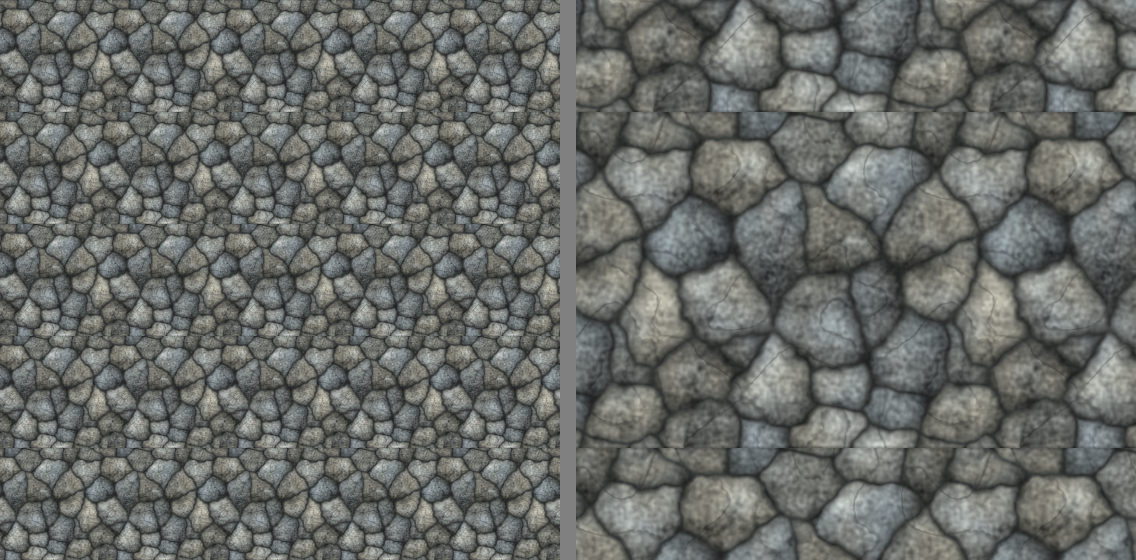
Left: the whole. Right: its middle third, enlarged.
Give the GLSL for this texture, as a Shadertoy shader.

```glsl
// Grey rubble-stone wall: a patch of close-set stones, 5 across and 5 down, each row slipped sideways.

const vec2 GRID = vec2(3.0, 6.0);   // large stones across and down one patch

vec2 hash2(vec2 p) {
    p = vec2(dot(p, vec2(127.1, 311.7)), dot(p, vec2(269.5, 183.3)));
    return fract(sin(p) * 43758.5);
}

float corner(vec2 i, vec2 f, vec2 o, float period) {
    return dot(hash2(mod(i + o, period)) * 2.0 - 1.0, f - o);
}

// Gradient noise that wraps after a whole number of lattice cells
float noise(vec2 p, float period) {
    vec2 i = floor(p), f = fract(p);
    vec2 u = f * f * f * (f * (f * 6.0 - 15.0) + 10.0);
    return mix(mix(corner(i, f, vec2(0, 0), period), corner(i, f, vec2(1, 0), period), u.x),
               mix(corner(i, f, vec2(0, 1), period), corner(i, f, vec2(1, 1), period), u.x), u.y);
}

float fbm(vec2 p, float frequency) {
    float sum = 0.0, amplitude = 1.0;
    for (int k = 0; k < 4; k++) {
        sum += amplitude * noise(p * frequency, frequency);
        frequency *= 2.0;
        amplitude *= 0.7;
    }
    return sum;
}

vec2 stoneId(vec2 cell, float kind) {
    return mod(cell, GRID) + kind * 17.0;
}

// Centre (xy) and power weight (z); kind 0 is a large stone, kind 1 a pebble
vec3 stone(vec2 cell, float kind) {
    vec2 id = stoneId(cell, kind);
    vec2 jitter = (hash2(id) - 0.5) * (0.65 + 0.35 * kind);
    float size = hash2(id + 5.3).x;
    float weight = kind < 0.5 ? 0.004 + 0.007 * size : (size < 0.6 ? 0.001 : -1.0);
    vec2 brickShift = vec2(0.5 * mod(cell.y, 2.0), 0.0);
    return vec3((cell + brickShift + 0.5 + jitter) / GRID, weight);
}

float power(vec2 p, vec3 s) {
    vec2 d = p - s.xy;
    return dot(d, d) - s.z;
}

void mainImage(out vec4 fragColor, in vec2 fragCoord) {
    // Patches, with the sideways slip of each row from the bottom up
    vec2 wall = fragCoord / iResolution.xy * 5.0;
    float slip = float[5](0.12, 0.04, 0.01, 0.10, 0.0)[clamp(int(wall.y), 0, 4)];
    vec2 patchUv = fract(wall + vec2(slip, 0.0));

    // Wavy outlines, and flatter courses towards the foot of each patch
    vec2 p = patchUv;
    p += 0.04 * vec2(noise(patchUv * 8.0, 8.0), noise(patchUv * 8.0 + 3.0, 8.0));
    p += 0.014 * vec2(noise(patchUv * 24.0, 24.0), noise(patchUv * 24.0 + 7.0, 24.0));
    p.y += 0.05 * sin(6.2832 * p.y);
    vec2 base = floor(p * GRID);

    // Find the stone that owns this point
    vec3 nearest = vec3(0.0);
    vec2 id = vec2(0.0);
    float best = 1e5;
    for (int k = 0; k < 50; k++) {
        vec2 cell = base + vec2(k % 5, (k / 5) % 5) - 2.0;
        float kind = float(k / 25);
        vec3 s = stone(cell, kind);
        float d = power(p, s);
        if (d < best) {
            best = d;
            nearest = s;
            id = stoneId(cell, kind);
        }
    }

    // Distance to its border, blended so that corners are rounded
    float sum = 0.0;
    for (int k = 0; k < 50; k++) {
        vec2 cell = base + vec2(k % 5, (k / 5) % 5) - 2.0;
        vec3 s = stone(cell, float(k / 25));
        float gap = length(s.xy - nearest.xy);
        if (gap > 0.0001) sum += exp(-140.0 * (power(p, s) - best) / (2.0 * gap));
    }
    float edge = -log(sum + 1e-9) / 140.0;

    // Stone face: own tone and tilt, light from the upper left, mottling, cracks and grain
    vec2 tone = hash2(id + 9.0);
    vec2 tilt = vec2(-0.4, 1.0) + 1.4 * (tone.yx - 0.5);
    float mottling = fbm(patchUv, 10.0);
    float light = 0.52 + 0.17 * (tone.x - 0.5);
    light += clamp(dot(p - nearest.xy, tilt), -0.11, 0.11);
    light += 0.22 * mottling + 0.14 * noise(patchUv * 5.0, 5.0);
    light += 0.2 * noise(patchUv * 56.0, 56.0);
    float crack = abs(noise(patchUv * 6.0 + 2.5, 6.0) + 0.08 * mottling);
    light *= mix(0.8, 1.0, smoothstep(0.0, 0.04, crack));

    // Slate and olive tints over narrow dark joints with soft shoulders
    float warmth = clamp(tone.y + 0.8 * noise(patchUv * 7.0, 7.0), 0.0, 1.0);
    vec3 face = light * mix(vec3(0.93, 1.0, 1.03), vec3(1.01, 1.0, 0.92), warmth);
    vec3 joint = vec3(0.17, 0.18, 0.175) * (1.0 + 0.6 * mottling);
    float relief = 0.6 * smoothstep(-0.006, 0.018, edge) + 0.4 * smoothstep(0.0, 0.055, edge);
    vec3 color = mix(joint, face, relief);

    // Faint seam between rows of patches
    float seam = min(patchUv.y, 1.0 - patchUv.y);
    color *= mix(0.85, 1.0, smoothstep(0.0, 0.01, seam));
    fragColor = vec4(clamp(color, 0.0, 1.0), 1.0);
}
```
